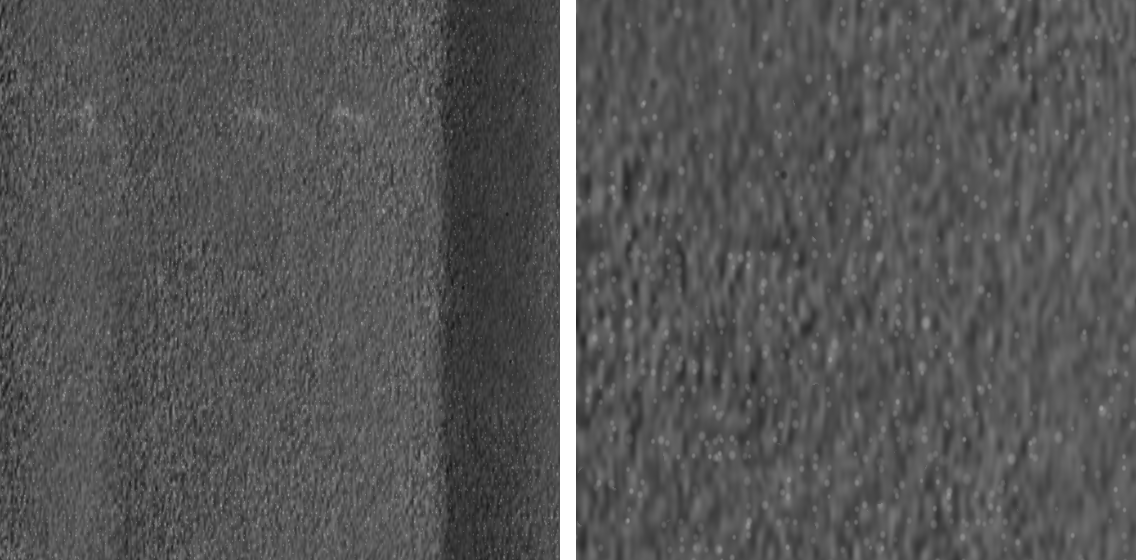
Left, the full canvas; right, a detail of the centre.
Reproduce this texture procedurally as a Shadertoy shader.

```glsl
// Dark grey weathered sheet with vertical grain, pale flecks, scuffs and a shadowed fold

float hash(vec2 p) {
    vec3 q = fract(vec3(p.xyx) * 0.1031);
    q += dot(q, q.yzx + 33.33);
    return fract((q.x + q.y) * q.z);
}

float noise(vec2 p) {
    vec2 cell = floor(p);
    vec2 f = fract(p);
    f = f * f * (3.0 - 2.0 * f);
    float low = mix(hash(cell), hash(cell + vec2(1, 0)), f.x);
    float high = mix(hash(cell + vec2(0, 1)), hash(cell + vec2(1, 1)), f.x);
    return mix(low, high, f.y);
}

float fbm(vec2 p) {
    float sum = 0.0;
    float weight = 0.5;
    for (int i = 0; i < 4; i++) {
        sum += weight * noise(p);
        p = p * 2.03 + 17.7;
        weight *= 0.5;
    }
    return sum / 0.9375;
}

float bump(float x, float center, float width) {
    float d = (x - center) / width;
    return exp(-d * d);
}

// Broad vertical bands of light and shadow
float bandShade(vec2 uv) {
    float x = uv.x + 0.008 * (noise(vec2(3.0, uv.y * 5.0)) - 0.5);
    float shade = 0.322;
    shade -= 0.035 * (1.0 - smoothstep(0.0, 0.06, x));
    shade += 0.018 * bump(x, 0.15, 0.05);
    shade -= 0.045 * bump(x, 0.225, 0.022) * (1.0 - smoothstep(0.25, 0.6, uv.y));
    shade -= 0.012 * bump(x, 0.29, 0.07);
    shade += 0.026 * smoothstep(0.35, 0.72, x);
    shade -= 0.135 * smoothstep(0.772, 0.808, x);
    shade += 0.03 * smoothstep(0.83, 0.93, x);
    shade += 0.055 * smoothstep(0.92, 1.0, x);
    return shade;
}

// Fine stretched grain, with a sideways relief on the coarser layer
float verticalGrain(vec2 uv, float roughness) {
    vec2 p = uv + 0.004 * (noise(uv * 30.0) - 0.5);
    float fine = noise(p * vec2(290.0, 125.0)) - 0.5;
    float streak = noise(p * vec2(210.0, 55.0) + 41.0) - 0.5;
    vec2 q = p * vec2(190.0, 95.0) + 83.0;
    float relief = noise(q) - noise(q + vec2(0.7, -0.25));
    return (0.13 * fine + 0.07 * streak + 0.11 * relief) * roughness;
}

// One jittered soft spot per grid cell, kept with the given chance
float spots(vec2 uv, float cells, float chance, float radius, float seed) {
    vec2 p = uv * cells;
    vec2 id = floor(p) + seed;
    vec2 center = 0.35 + 0.3 * vec2(hash(id), hash(id + 57.3));
    vec2 offset = (fract(p) - center) * vec2(1.15, 0.85);
    float size = radius * mix(0.6, 1.1, hash(id + 91.7));
    float present = step(hash(id + 23.1), chance);
    return present * mix(0.4, 1.0, hash(id + 7.9))
        * (1.0 - smoothstep(size * 0.25, size, length(offset)));
}

// Ragged pale patch rotated by angle
float scuff(vec2 uv, vec2 center, vec2 halfSize, float angle) {
    vec2 d = uv - center;
    float c = cos(angle);
    float s = sin(angle);
    d = vec2(c * d.x + s * d.y, c * d.y - s * d.x) / halfSize;
    float ragged = smoothstep(0.25, 0.8, noise(uv * vec2(150.0, 85.0)));
    return exp(-dot(d, d)) * (0.3 + ragged);
}

void mainImage(out vec4 fragColor, in vec2 fragCoord) {
    vec2 uv = fragCoord / iResolution.xy;

    // Uneven wear controls both grain strength and fleck density
    float wear = smoothstep(0.3, 0.7, fbm(uv * vec2(9.0, 6.0) + 5.0));
    float rough = 0.7 + 0.45 * wear;
    rough += 0.45 * bump(uv.x, 0.0, 0.05) + 0.25 * bump(uv.x, 0.29, 0.08);
    rough += 0.25 * bump(uv.x, 0.75, 0.05);
    rough *= 1.0 - 0.3 * smoothstep(0.78, 0.82, uv.x);

    float shade = bandShade(uv);
    shade += 0.045 * (fbm(uv * vec2(7.0, 4.0) + 31.0) - 0.5);
    shade += 0.03 * (fbm(uv * 35.0 + 11.0) - 0.5);
    shade += verticalGrain(uv, rough);

    // Pale mineral flecks at three sizes
    for (int i = 0; i < 3; i++) {
        float layer = float(i);
        float chance = (0.08 + 0.2 * wear) * (1.0 - 0.2 * layer);
        shade += 0.14 * spots(uv, 125.0 - 25.0 * layer, chance, 0.32, 130.0 * layer);
    }

    // Rare dark pits
    shade -= 0.14 * spots(uv, 38.0, 0.012, 0.17, 300.0);

    // Rubbed highlights near the top
    shade += 0.15 * scuff(uv, vec2(0.156, 0.79), vec2(0.012, 0.033), 0.0);
    shade += 0.09 * scuff(uv, vec2(0.465, 0.793), vec2(0.055, 0.014), -0.25);
    shade += 0.11 * scuff(uv, vec2(0.625, 0.793), vec2(0.055, 0.012), -0.45);

    fragColor = vec4(vec3(clamp(shade, 0.0, 1.0)), 1.0);
}
```
